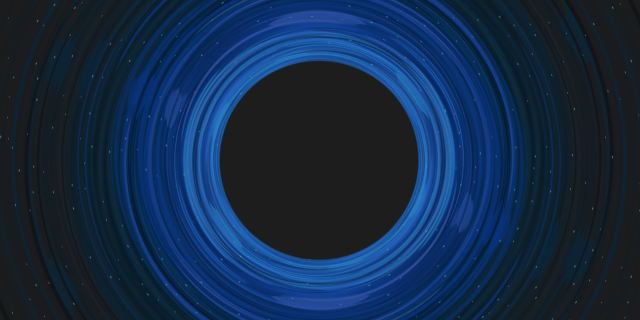
Give the GLSL for this background, as a Shadertoy shader.

```glsl
#define CENTER vec2(-0.003, -0.001)
#define DISC_RADIUS 0.311
#define ARC_COUNT 110
#define STAR_CELL 0.058
#define DISC_COLOR vec3(0.114)
#define SPACE vec3(0.100, 0.110, 0.118)
#define CYAN vec3(0.15, 0.50, 0.77)
#define VIOLET vec3(0.19, 0.33, 0.65)
#define BLUE vec3(0.03, 0.20, 0.50)
#define TEAL vec3(0.03, 0.15, 0.235)
#define STAR_COLOR vec3(0.32, 0.57, 0.65)

const float PI = 3.14159265;

vec2 hash2(vec2 p) {
    vec3 q = fract(p.xyx * vec3(0.1031, 0.1030, 0.0973));
    q += dot(q, q.yzx + 33.33);
    return fract((q.xx + q.yz) * q.zy);
}

float cornerSlope(vec2 cell, vec2 offset, float period) {
    float angle = 2.0 * PI * hash2(vec2(mod(cell.x, period), cell.y)).x;
    return dot(vec2(cos(angle), sin(angle)), offset);
}

// Gradient noise that wraps in x
float noise(vec2 p, float period) {
    vec2 i = floor(p), f = fract(p), u = f * f * (3.0 - 2.0 * f);
    vec2 e = vec2(1.0, 0.0);
    float low = mix(cornerSlope(i, f, period), cornerSlope(i + e, f - e, period), u.x);
    float high = mix(cornerSlope(i + e.yx, f - e.yx, period),
                     cornerSlope(i + 1.0, f - 1.0, period), u.x);
    return mix(low, high, u.y);
}

// Colour of the swirl from the inner rim outward
vec3 swirlColor(float r) {
    vec3 c = mix(CYAN, VIOLET, smoothstep(0.32, 0.38, r));
    c = mix(c, BLUE, smoothstep(0.41, 0.54, r));
    c = mix(c, TEAL, smoothstep(0.58, 0.76, r));
    return mix(c, SPACE, smoothstep(0.82, 1.15, r));
}

vec3 groundColor(float r) {
    vec3 c = mix(vec3(0.09, 0.30, 0.62), vec3(0.04, 0.19, 0.45), smoothstep(0.32, 0.46, r));
    c = mix(c, vec3(0.02, 0.155, 0.29), smoothstep(0.45, 0.57, r));
    c = mix(c, vec3(0.05, 0.13, 0.18), smoothstep(0.56, 0.70, r));
    return mix(c, SPACE, smoothstep(0.66, 0.92, r));
}

// Angular distance in a swirl that repeats every half turn
float halfTurnDistance(float a, float b) {
    return abs(mod(a - b + 0.5 * PI, PI) - 0.5 * PI);
}

// Tapered band around radius r = 0
float arcMask(float r, float da, float halfLength, float halfWidth, float px) {
    float taper = max(1.0 - pow(da / halfLength, 2.0), 0.0);
    return smoothstep(px, -px, abs(r) - halfWidth * sqrt(taper)) * smoothstep(0.0, 0.25, taper);
}

void mainImage(out vec4 fragColor, in vec2 fragCoord) {
    float px = 1.0 / iResolution.y;
    vec2 p = (fragCoord - 0.5 * iResolution.xy) * px - CENTER;
    float r = length(p);
    float a = atan(p.y, p.x);
    float turn = mod(a, PI) / PI;

    // Ground with fine ring grain
    float wobble = 0.006 * cos(2.0 * a + 20.0 * r);
    float grain = noise(vec2(turn * 3.0, (r + wobble) * 75.0), 3.0);
    float bands = noise(vec2(turn * 2.0, (r - wobble) * 24.0 + 9.0), 2.0);
    vec3 col = groundColor(r + 0.09 * bands);
    col *= 1.0 + (0.55 * grain + 0.25 * bands) * smoothstep(1.1, 0.5, r);

    // Broad brush patches: angle, radius, half length, half width
    vec4 patches[9] = vec4[9](
        vec4(2.78, 0.594, 0.11, 0.038), vec4(1.59, 0.449, 0.34, 0.020),
        vec4(0.63, 0.361, 0.24, 0.013), vec4(2.73, 0.336, 0.18, 0.014),
        vec4(1.79, 0.339, 0.18, 0.008), vec4(2.77, 0.768, 0.14, 0.018),
        vec4(2.78, 0.865, 0.10, 0.034), vec4(0.46, 0.892, 0.10, 0.032),
        vec4(2.77, 0.483, 0.12, 0.025));
    for (int i = 0; i < 9; i++) {
        vec4 b = patches[i];
        float ragged = 0.025 * noise(vec2(turn * 5.0, r * 90.0), 5.0);
        float mask = arcMask(r - b.y, halfTurnDistance(a + ragged * 4.0, b.x), b.z, b.w, 2.0 * px);
        col = mix(col, swirlColor(b.y - 0.03), 0.65 * mask);
    }

    // Scattered arcs on slightly oval orbits
    for (int i = 0; i < ARC_COUNT; i++) {
        vec2 h = hash2(vec2(float(i), 3.7));
        vec2 k = hash2(vec2(float(i), 17.3));
        vec2 s = hash2(vec2(float(i), 41.9));
        float orbit = DISC_RADIUS + 0.80 * pow(h.x, 1.5);
        float start = h.y * PI;
        float oval = 0.018 * (k.x - 0.5) * cos(2.0 * (a - start));
        float halfWidth = mix(0.0012, 0.0065, s.x * s.x) * (0.7 + 0.6 * orbit);
        float mask = arcMask(r - orbit - oval, halfTurnDistance(a, start),
                             mix(0.45, 1.5, k.y), halfWidth, px);
        vec3 tint = swirlColor(orbit + 0.22 * (s.y - 0.65));
        tint = mix(tint, groundColor(orbit) * 0.65, step(0.75, fract(s.y * 7.0)));
        col = mix(col, tint, mix(0.45, 0.85, k.x) * mask);
    }

    // Small flecks stretched along the swirl
    vec2 cell = floor(p / STAR_CELL);
    vec2 seed = hash2(cell + 71.0);
    vec2 q = p - (cell + 0.15 + 0.7 * seed) * STAR_CELL;
    vec2 radial = p / max(r, 0.001);
    vec2 along = vec2(dot(q, radial), dot(q, vec2(-radial.y, radial.x)));
    float fleck = length(along * vec2(1.5, 0.8)) - mix(0.001, 0.0028, seed.x);
    float lit = step(0.5, hash2(cell + 203.0).x);
    col = mix(col, STAR_COLOR, 0.75 * lit * smoothstep(px, -px, fleck));

    // Bright rim and central disc
    col = mix(col, CYAN, 0.45 * exp(-max(r - DISC_RADIUS, 0.0) * 110.0));
    col = mix(col, DISC_COLOR, smoothstep(px, -px, r - DISC_RADIUS));
    fragColor = vec4(col, 1.0);
}
```
